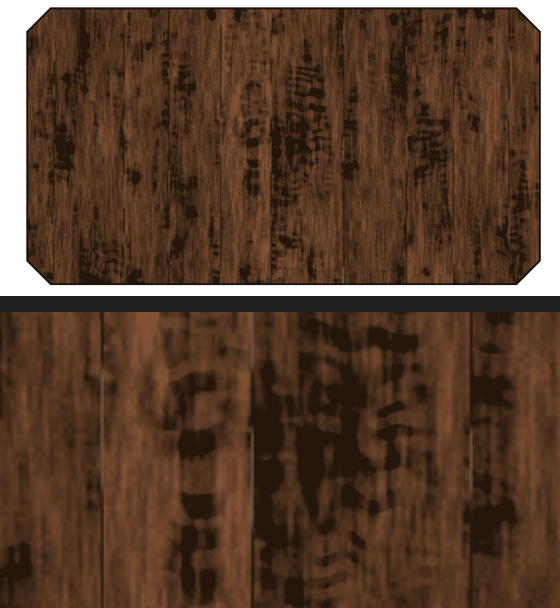
Top, the full canvas; bottom, a detail of the centre.
Give the GLSL for this texture, as a WebGL 2 fragment shader.

```glsl
#version 300 es
precision highp float;

uniform vec2 u_resolution;
out vec4 fragColor;

// Lengths are fractions of the canvas height
const vec2 TOP_CENTRE = vec2(0.012, 0.006);
const vec2 TOP_HALF = vec2(0.869, 0.469);
const float CHAMFER = 0.081;
const float RIM_WIDTH = 0.006;
const float PLANK_WIDTH = 0.19;
const float PLANK_JITTER = 0.5;
const float SEAM_WIDTH = 0.0016;
const float KNOT_SPACING = 0.24;
const float KNOT_CHANCE = 0.42;
const float BASE_TONE = 0.81;

const vec3 PAPER = vec3(1.0);
const vec3 RIM = vec3(0.075, 0.05, 0.035);
const vec3 CHAR_BROWN = vec3(0.14, 0.085, 0.045);
const vec3 DEEP_BROWN = vec3(0.25, 0.16, 0.09);
const vec3 MID_BROWN = vec3(0.33, 0.21, 0.13);
const vec3 WARM_BROWN = vec3(0.41, 0.26, 0.16);
const vec3 PALE_BROWN = vec3(0.50, 0.32, 0.20);
const vec3 SEAM_DUST = vec3(0.42, 0.33, 0.26);

float hash(vec2 p) {
    vec3 q = fract(vec3(p.xyx) * 0.1031);
    q += dot(q, q.yzx + 33.33);
    return fract((q.x + q.y) * q.z);
}

float noise(vec2 p) {
    vec2 i = floor(p), f = fract(p);
    f = f * f * (3.0 - 2.0 * f);
    float low = mix(hash(i), hash(i + vec2(1, 0)), f.x);
    float high = mix(hash(i + vec2(0, 1)), hash(i + vec2(1, 1)), f.x);
    return mix(low, high, f.y);
}

float chamferedBox(vec2 p) {
    vec2 d = abs(p) - TOP_HALF;
    return max(max(d.x, d.y), (d.x + d.y + CHAMFER) * 0.7071);
}

float plankEdge(float i) {
    return (i + PLANK_JITTER * (hash(vec2(i + 40.0, 7.0)) - 0.5)) * PLANK_WIDTH;
}

// Dark oval knots scattered along one plank, each with a soft halo
float knots(vec2 p, float plank, float left, float right) {
    float row = floor(p.y / KNOT_SPACING);
    float dark = 0.0;
    for (float j = -1.0; j <= 1.0; j++) {
        vec2 id = vec2(plank + 60.0, row + j + 30.0);
        float present = step(hash(id), KNOT_CHANCE);
        float across = mix(0.15, 0.85, hash(id + 11.0));
        float along = row + j + hash(id + 23.0);
        vec2 d = p - vec2(mix(left, right, across), along * KNOT_SPACING);
        d += 0.014 * (vec2(noise(p * 55.0), noise(p * 55.0 + 90.0)) - 0.5);
        float size = mix(0.010, 0.022, hash(id + 37.0));
        float r = length(d * vec2(1.0, 0.75)) / size;
        dark = max(dark, present * (0.8 * smoothstep(1.2, 0.5, r) + 0.25 * exp(-0.5 * r * r)));
    }
    return dark;
}

// Ragged cross-grain bars and lengthwise smudges, gathered in patches
float figureMarks(vec2 p, float slant) {
    float wobble = 0.018 * noise(p * vec2(30.0, 14.0));
    vec2 q = vec2(p.x, p.y + slant * p.x + wobble);
    float patches = smoothstep(0.50, 0.78, 0.7 * noise(p * vec2(15.0, 5.0)) + 0.3 * noise(p * vec2(50.0, 18.0)));
    float bars = smoothstep(0.32, 0.72, noise(q * vec2(24.0, 85.0)));
    float smudge = smoothstep(0.58, 0.85, noise(p * vec2(42.0, 7.0) + 50.0));
    float ragged = 0.55 + 0.9 * noise(p * vec2(110.0, 45.0));
    return ragged * (0.85 * patches * (0.3 + 0.7 * bars) + 0.5 * smudge * (0.4 + 0.6 * bars));
}

vec3 woodColour(float tone) {
    float t = clamp(tone, 0.0, 1.34) * 3.0;
    vec3 c = mix(CHAR_BROWN, DEEP_BROWN, clamp(t, 0.0, 1.0));
    c = mix(c, MID_BROWN, clamp(t - 1.0, 0.0, 1.0));
    c = mix(c, WARM_BROWN, clamp(t - 2.0, 0.0, 1.0));
    return mix(c, PALE_BROWN, clamp(t - 3.0, 0.0, 1.0));
}

vec3 planks(vec2 p, float px) {
    float i = floor(p.x / PLANK_WIDTH);
    if (p.x < plankEdge(i)) i -= 1.0;
    else if (p.x >= plankEdge(i + 1.0)) i += 1.0;
    float left = plankEdge(i), right = plankEdge(i + 1.0);

    // Each plank is cut from its own region of the noise field
    vec2 g = p + vec2(10.0 + 3.7 * i, 60.0 + 5.3 * i) + vec2(30.0, 40.0);
    g.x += 0.012 * noise(g * vec2(6.0, 4.0));
    float tone = BASE_TONE + 0.32 * (hash(vec2(i + 70.0, 3.0)) - 0.5);
    tone += 0.55 * (noise(g * vec2(10.0, 2.5)) - 0.5);
    tone += 0.50 * (noise(g * vec2(75.0, 6.0)) - 0.5);
    tone += 0.60 * (noise(g * vec2(170.0, 28.0)) - 0.5);
    tone += 0.28 * (noise(g * vec2(230.0, 150.0)) - 0.5);
    tone -= figureMarks(g, 0.5 * (hash(vec2(i + 80.0, 9.0)) - 0.5));
    tone -= knots(p, i, left, right);
    vec3 c = woodColour(tone);

    // Dark joints, dusted with pale wear in places
    float gap = min(p.x - left, right - p.x);
    float seam = 1.0 - smoothstep(SEAM_WIDTH - 0.5 * px, SEAM_WIDTH + px, gap);
    float dust = smoothstep(0.5, 0.75, noise(vec2(p.x * 5.0 + 20.0, p.y * 16.0 + 40.0)));
    return mix(c, mix(CHAR_BROWN, SEAM_DUST, dust), 0.7 * seam);
}

void main() {
    float px = 1.0 / u_resolution.y;
    vec2 p = (gl_FragCoord.xy - 0.5 * u_resolution) * px - TOP_CENTRE;
    float d = chamferedBox(p);
    vec3 c = planks(p, px);
    c = mix(c, RIM, smoothstep(-RIM_WIDTH - px, -RIM_WIDTH + px, d));
    c = mix(c, PAPER, smoothstep(-0.7 * px, 0.7 * px, d));
    fragColor = vec4(c, 1.0);
}
```
